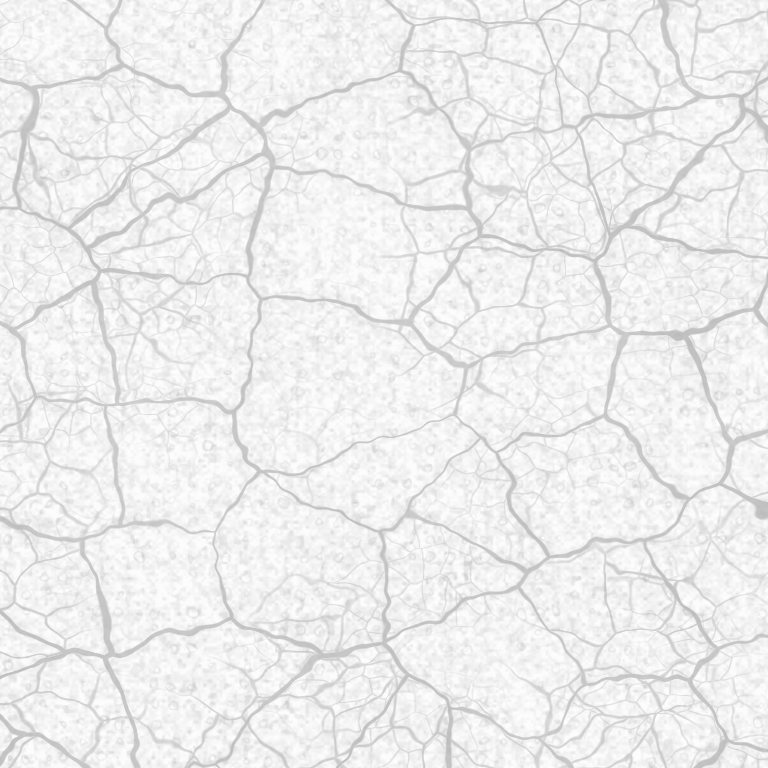
Write a Shadertoy shader that draws this texture.

```glsl
#define PLATE_COLOR vec3(0.965)
#define CRACK_COLOR vec3(0.775)
#define PLATE_SCALE 5.5
#define PLATE_STRETCH 1.25
#define MAIN_WIDTH 0.0042
#define BRANCH_WIDTH 0.0021
#define HAIR_WIDTH 0.0012
#define EDGE_SOFTNESS 0.0015
#define GRAIN_CONTRAST 0.12
#define SPECK_DEPTH 0.065
#define PIT_SCALE 42.0
#define PIT_DEPTH 0.06

float hash(vec2 p) {
    return fract(sin(dot(p, vec2(127.1, 311.7))) * 43758.5453);
}

vec2 hash2(vec2 p) {
    return vec2(hash(p), hash(p + 57.3));
}

float noise(vec2 p) {
    vec2 cell = floor(p), f = fract(p);
    f = f * f * (3.0 - 2.0 * f);
    float low = mix(hash(cell), hash(cell + vec2(1, 0)), f.x);
    float high = mix(hash(cell + vec2(0, 1)), hash(cell + vec2(1, 1)), f.x);
    return mix(low, high, f.y);
}

vec2 noise2(vec2 p) {
    return vec2(noise(p), noise(p + 31.7)) - 0.5;
}

// Rough, multi-scale displacement that makes straight borders jagged
vec2 jagged(vec2 p) {
    return p + 0.050 * noise2(p * 6.0)
             + 0.022 * noise2(p * 21.0 + 9.0)
             + 0.008 * noise2(p * 65.0 + 4.0);
}

// Distance to the nearest border between Voronoi cells
float borderDistance(vec2 p) {
    vec2 cell = floor(p), f = fract(p);
    vec2 nearest = vec2(0.0), nearestCell = vec2(0.0);
    float best = 8.0;
    for (int y = -1; y <= 1; y++)
    for (int x = -1; x <= 1; x++) {
        vec2 offset = vec2(x, y);
        vec2 r = offset + hash2(cell + offset) - f;
        if (dot(r, r) < best) {
            best = dot(r, r);
            nearest = r;
            nearestCell = offset;
        }
    }
    float border = 8.0;
    for (int y = -2; y <= 2; y++)
    for (int x = -2; x <= 2; x++) {
        vec2 offset = nearestCell + vec2(x, y);
        vec2 r = offset + hash2(cell + offset) - f;
        vec2 across = r - nearest;
        if (dot(across, across) > 0.0001)
            border = min(border, dot(0.5 * (nearest + r), normalize(across)));
    }
    return border;
}

float crack(float dist, float halfWidth, float softness) {
    return 1.0 - smoothstep(halfWidth - softness, halfWidth + softness, dist);
}

// Small ring-shaped pits, scattered one per grid cell
float pits(vec2 p) {
    vec2 cell = floor(p * PIT_SCALE);
    vec2 center = 0.35 + 0.3 * hash2(cell + 11.0);
    float radius = mix(0.08, 0.26, hash(cell + 3.0));
    float dist = length(fract(p * PIT_SCALE) - center + 0.25 * noise2(p * 130.0));
    float ring = 1.0 - smoothstep(0.03, 0.11, abs(dist - radius));
    return ring * step(0.5, hash(cell + 7.0));
}

void mainImage(out vec4 fragColor, in vec2 fragCoord) {
    vec2 p = fragCoord / iResolution.y;
    float softness = max(EDGE_SOFTNESS, 0.75 / iResolution.y);

    // Three generations of cracks, each finer and more broken up
    vec2 q = jagged(p) * vec2(1.0, PLATE_STRETCH);
    float mainDist = borderDistance(q * PLATE_SCALE + 3.0) / PLATE_SCALE;
    float branchScale = PLATE_SCALE * 2.1;
    float branchDist = borderDistance(q * branchScale + 17.0) / branchScale;
    float hairScale = PLATE_SCALE * 4.3;
    float hairDist = borderDistance(q * hairScale + 41.0) / hairScale;

    float widthVariation = mix(0.35, 1.2, noise(p * 7.0 + 20.0));
    float branchMask = smoothstep(0.28, 0.58, noise(p * 5.0 + 2.0));
    float hairMask = smoothstep(0.40, 0.70, 0.5 * noise(p * 4.0 + 8.0) + 0.5 * noise(p * 13.0));
    float mainCrack = crack(mainDist, MAIN_WIDTH * widthVariation, softness);
    float branch = crack(branchDist, BRANCH_WIDTH, softness) * branchMask;
    float hair = crack(hairDist, HAIR_WIDTH, softness) * hairMask;
    float cracks = max(mainCrack, max(0.75 * branch, 0.55 * hair));

    // Chalky plate surface: grain, specks, pits and faint stains
    float grain = 0.5 * (noise(p * 250.0) + noise(p * 130.0 + 5.0)) - 0.5;
    float speckPatch = mix(0.4, 1.0, noise(p * 17.0 + 6.0));
    float speck = smoothstep(0.60, 0.88, noise(p * 150.0 + 70.0)) * speckPatch;
    float stain = noise(p * 9.0 + 50.0) - 0.5;
    float rim = exp(-mainDist * 130.0);
    vec3 plate = PLATE_COLOR + GRAIN_CONTRAST * grain + 0.015 * stain;
    plate -= SPECK_DEPTH * speck + PIT_DEPTH * pits(p) * speckPatch + 0.02 * rim;

    // Crack floor keeps a little of the grain
    vec3 crackFloor = CRACK_COLOR + 0.05 * grain + 0.05 * stain;
    fragColor = vec4(mix(min(plate, 0.99), crackFloor, cracks), 1.0);
}
```
